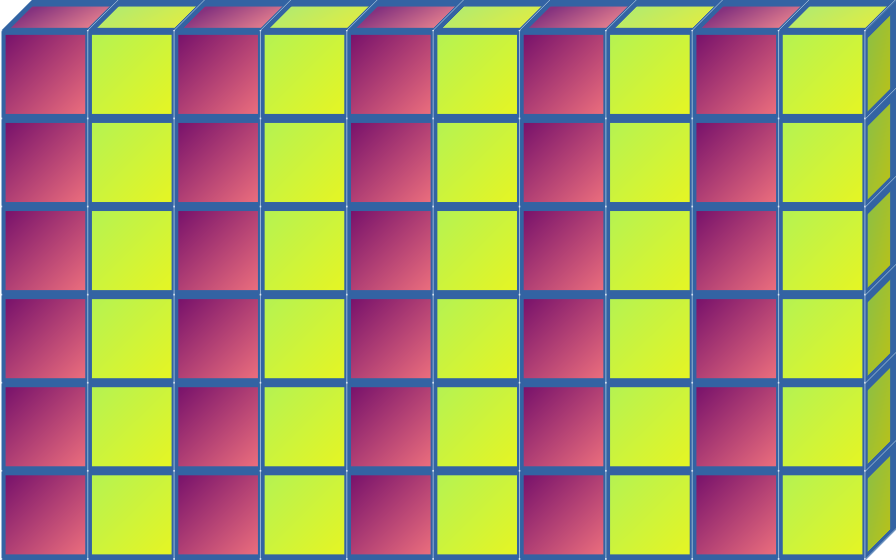
This pattern is drawn by a WebGL 2 fragment shader. Its source:

```glsl
#version 300 es
precision highp float;

uniform vec2 u_resolution;
out vec4 fragColor;

// Lengths are in canvas heights; the canvas is ASPECT wide
#define ASPECT 1.6
#define GRID vec2(10.0, 6.0)
#define CELL vec2(0.1542, 0.1573)
#define ORIGIN vec2(0.004, 0.002)
#define FRONT_HALF vec2(0.0711, 0.0706)
#define TOP_HALF vec2(0.0690, 0.0190)
#define SIDE_HALF vec2(0.0200, 0.0655)
#define FACE_INSET 0.0235
#define SEAM_HALF 0.0009
#define SEAM_SHIFT 0.0015

const vec3 BACKGROUND = vec3(1.0);
const vec3 OUTLINE = vec3(0.20, 0.39, 0.64);
const vec3 SEAM = vec3(0.70, 0.80, 0.88);
const vec3 PLUM = vec3(0.47, 0.07, 0.42);
const vec3 CORAL = vec3(0.92, 0.43, 0.49);
const vec3 LIME = vec3(0.71, 0.95, 0.32);
const vec3 YELLOW = vec3(0.90, 0.96, 0.14);

// Pixel coverage of the interval |d| < halfWidth
float span(float d, float halfWidth, float px) {
  return clamp((d + halfWidth) / px + 0.5, 0.0, 1.0)
       - clamp((d - halfWidth) / px + 0.5, 0.0, 1.0);
}

float boxMask(vec2 d, vec2 halfSize, float px) {
  return span(d.x, halfSize.x, px) * span(d.y, halfSize.y, px);
}

// Signed distance to the nearest cell boundary
float toBoundary(float x, float pitch) {
  return x - pitch * floor(x / pitch + 0.5);
}

vec3 columnColor(float x, float t) {
  float parity = mod(floor(x / CELL.x), 2.0);
  t = clamp(t, 0.0, 1.0);
  return mix(mix(PLUM, CORAL, t), mix(LIME, YELLOW, t), parity);
}

void main() {
  float px = 1.0 / u_resolution.y;
  vec2 p = gl_FragCoord.xy / u_resolution * vec2(ASPECT, 1.0) - ORIGIN;

  // Depth past the right (x) and top (y) edges of the front
  vec2 depth = p - GRID * CELL;
  bool onTop = depth.y > max(depth.x, 0.0);
  bool onSide = !onTop && depth.x > 0.0;

  // Undo the oblique projection of the receding faces
  vec2 q = p;
  if (onTop) q.x -= depth.y;
  if (onSide) q.y -= depth.x;
  vec2 local = mod(q, CELL) - 0.5 * CELL;
  float seamDistance = toBoundary(q.x, CELL.x) + SEAM_SHIFT;

  vec3 face;
  float mask;
  if (onTop) {
    vec2 d = vec2(local.x - 0.003, depth.y - FACE_INSET);
    float t = 0.45 + 0.42 * d.x / TOP_HALF.x - 0.1 * d.y / TOP_HALF.y;
    face = mix(columnColor(q.x, t), vec3(0.75, 0.78, 0.85), 0.18);
    mask = boxMask(d, TOP_HALF, px);
  } else if (onSide) {
    vec2 d = vec2(depth.x - FACE_INSET, local.y + 0.004);
    float t = 0.5 + 0.25 * (d.x / SIDE_HALF.x - d.y / SIDE_HALF.y);
    face = mix(LIME, YELLOW, t) * 0.79;
    mask = boxMask(d, SIDE_HALF, px);
    seamDistance = toBoundary(q.y, CELL.y);
  } else {
    vec2 d = local / FRONT_HALF;
    face = columnColor(q.x, 0.5 + 0.25 * (d.x - d.y));
    mask = boxMask(local, FRONT_HALF, px);
  }

  // Outline with a thin pale seam between neighbouring blocks
  vec3 color = mix(OUTLINE, SEAM, 0.75 * span(seamDistance, SEAM_HALF, px));

  // Small notches where front corners meet
  if (!onTop && !onSide) {
    vec2 corner = vec2(seamDistance, toBoundary(p.y, CELL.y));
    color = mix(color, BACKGROUND, 0.7 * boxMask(corner, vec2(0.0015), px));
  }
  color = mix(color, face, mask);

  // Silhouette of the whole stack
  vec2 edge = p - max(depth.yx, 0.0) + vec2(0.002);
  vec2 inside = clamp(edge / px + 0.5, 0.0, 1.0);
  color = mix(BACKGROUND, color, inside.x * inside.y);

  fragColor = vec4(color, 1.0);
}
```
